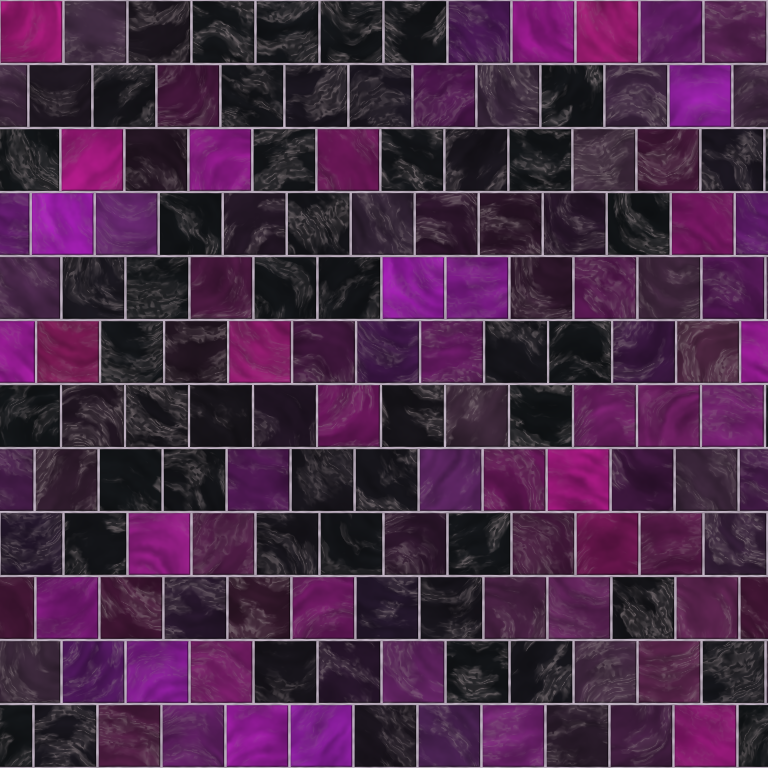
Write a Shadertoy shader that draws this pattern.

```glsl
const float TILES = 12.0;            // repeats across and down
const float ROW_JITTER = 0.08;       // sideways drift of each course
const float GROUT_HALF = 0.019;      // in tile units
const float BEVEL = 0.03;
const float GLOW_POWER = 2.5;        // higher gives more dark tiles
const float STREAK_GAIN = 0.78;
const vec3 GROUT = vec3(0.70, 0.65, 0.71);
const vec3 BLACK = vec3(0.065, 0.075, 0.085);
const vec3 CRIMSON = vec3(0.66, 0.08, 0.38);
const vec3 VIOLET = vec3(0.57, 0.11, 0.70);
const vec3 ASH = vec3(0.31, 0.24, 0.30);
const vec3 MICA = vec3(0.45, 0.41, 0.42);

// Integer hash, three values in 0..1
vec3 hash3(ivec3 cell) {
    uvec3 v = uvec3(cell) * 1664525u + 1013904223u;
    v.x += v.y * v.z; v.y += v.z * v.x; v.z += v.x * v.y;
    v ^= v >> 16u;
    v.x += v.y * v.z; v.y += v.z * v.x; v.z += v.x * v.y;
    return vec3(v >> 16u) / 65535.0;
}

float noise(vec2 p, int seed) {
    ivec2 i = ivec2(floor(p));
    vec2 f = fract(p);
    f = f * f * (3.0 - 2.0 * f);
    float a = hash3(ivec3(i, seed)).x;
    float b = hash3(ivec3(i + ivec2(1, 0), seed)).x;
    float c = hash3(ivec3(i + ivec2(0, 1), seed)).x;
    float d = hash3(ivec3(i + ivec2(1, 1), seed)).x;
    return mix(mix(a, b, f.x), mix(c, d, f.x), f.y);
}

float fbm(vec2 p, int seed) {
    float sum = 0.0, amp = 0.5;
    for (int i = 0; i < 4; i++) {
        sum += amp * noise(p, seed + i);
        p = p * 2.03 + 7.1;
        amp *= 0.5;
    }
    return sum / 0.9375;
}

// Curved, broken fibres: x is their strength, y a soft brushed tone
vec2 brushed(vec2 p, vec3 rnd, int seed) {
    float angle = (rnd.x - 0.5) * 2.2;
    float c = cos(angle), s = sin(angle);
    vec2 q = mat2(c, -s, s, c) * (p - 0.5);
    q.y += (rnd.y - 0.5) * 2.2 * q.x * q.x;
    q += 0.24 * (vec2(fbm(p * 2.4, seed + 10), fbm(p * 2.4, seed + 20)) - 0.5);

    float fibre = 1.0 - abs(2.0 * noise(q * vec2(4.5, 22.0), seed + 30) - 1.0);
    float broad = noise(q * vec2(2.0, 9.0), seed + 40);
    float patches = smoothstep(0.43, 0.62, fbm(q * vec2(2.0, 4.2), seed + 50));
    float breakup = smoothstep(0.15, 0.70, noise(q * vec2(20.0, 28.0), seed + 60));
    float strength = patches * (0.24 + 0.76 * fibre * fibre * breakup);
    return vec2(strength, broad);
}

vec3 tileColour(vec2 p, ivec2 id) {
    vec3 rnd = hash3(ivec3(id, 3));
    vec3 grain = hash3(ivec3(id, 17));
    int seed = 100 + 97 * (id.x + int(TILES) * id.y);

    // Glass body
    float glow = 0.95 * pow(rnd.x, GLOW_POWER);
    vec3 colour = mix(BLACK, mix(CRIMSON, VIOLET, 0.1 + 0.8 * rnd.y), glow);
    float ash = smoothstep(0.35, 1.0, rnd.z) * smoothstep(0.02, 0.2, glow);
    colour = mix(colour, ASH, 0.6 * ash * (1.0 - glow));

    // Cloudy depth and mineral streaks
    vec2 brush = brushed(p, grain, seed);
    float cloud = fbm(p * 2.0, seed + 70);
    colour *= 0.62 + 0.46 * cloud + 0.30 * brush.y;
    float gain = STREAK_GAIN * mix(1.0, 0.32, glow) * (0.65 + 0.5 * grain.z);
    return mix(colour, MICA + 0.2 * colour, brush.x * gain);
}

void mainImage(out vec4 fragColor, in vec2 fragCoord) {
    float pixel = TILES / iResolution.y;
    vec2 grid = fragCoord * pixel;

    // Running bond, rows counted from the top
    int row = int(TILES) - 1 - int(floor(grid.y));
    float drift = (hash3(ivec3(row, 5, 11)).x * 2.0 - 1.0) * ROW_JITTER;
    grid.x -= 0.5 * float(row & 1) + drift;
    ivec2 id = ivec2(int(mod(floor(grid.x), TILES)), row);
    vec2 p = fract(grid);

    // Distance to the joint and the bevel facing away from the light
    vec2 toEdge = min(p, 1.0 - p);
    float edge = min(toEdge.x, toEdge.y);
    float wobble = 0.003 * (noise(grid * 9.0, 7) - 0.5);
    float body = smoothstep(-0.6, 0.6, (edge - GROUT_HALF - wobble) / pixel);
    float rim = 1.0 - smoothstep(GROUT_HALF, GROUT_HALF + BEVEL, edge);
    float shade = min(p.y, 1.0 - p.x) < min(1.0 - p.y, p.x) ? 0.55 : 0.15;

    vec3 tile = tileColour(p, id) * (1.0 - shade * rim);
    vec3 grout = GROUT * (0.9 + 0.2 * noise(grid * 12.0, 9));
    fragColor = vec4(mix(grout, tile, body), 1.0);
}
```
